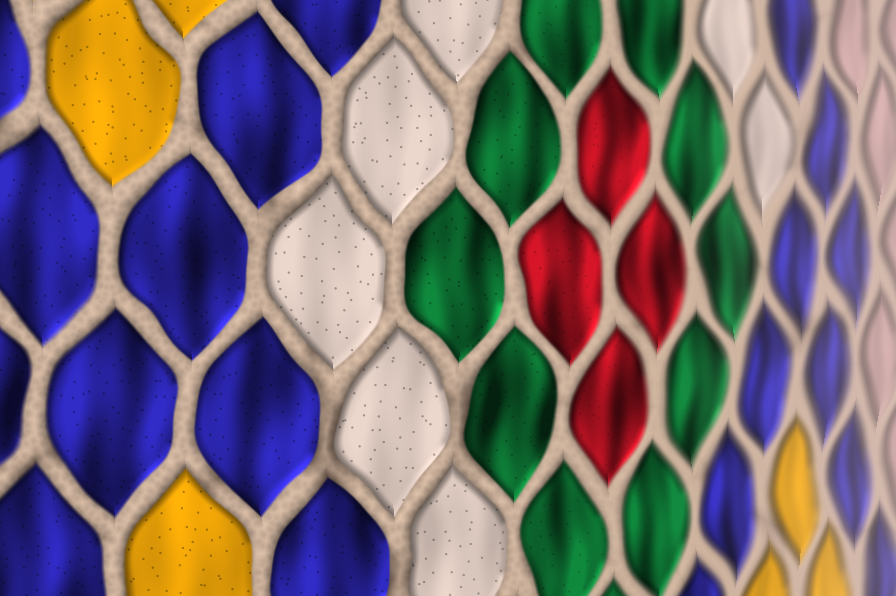
A Shadertoy shader for this pattern:

```glsl
#define LEAD_WIDTH 0.019
#define APEX 0.74
#define SLOPE 0.96
#define WOBBLE 0.0055
#define BLUE vec3(0.16, 0.14, 0.65)
#define GREEN vec3(0.05, 0.45, 0.20)
#define RED vec3(0.70, 0.07, 0.13)
#define YELLOW vec3(0.97, 0.67, 0.03)
#define CREAM vec3(0.89, 0.81, 0.77)
#define LEAD vec3(0.76, 0.66, 0.58)
#define HAZE vec3(0.86, 0.76, 0.77)

vec2 hash2(vec2 p) {
    vec3 q = fract(p.xyx * vec3(0.1031, 0.1030, 0.0973));
    q += dot(q, q.yzx + 33.33);
    return fract((q.xx + q.yz) * q.zy);
}

// Distance to the nearest scattered point
float cellular(vec2 p) {
    vec2 base = floor(p);
    float nearest = 2.0;
    for (int j = -1; j <= 1; j++)
        for (int i = -1; i <= 1; i++) {
            vec2 id = base + vec2(i, j);
            nearest = min(nearest, length(id + hash2(id) - p));
        }
    return nearest;
}

float smoothMin(float a, float b, float k) {
    float h = max(k - abs(a - b), 0.0) / k;
    return min(a, b) - 0.25 * h * h * k;
}

// Ring number of a cell around a four-pane diamond
float diamond(vec2 p) {
    return abs(p.x) + 0.5 * abs(p.y);
}

vec3 paneColour(vec2 cell) {
    float ring = diamond(cell - vec2(4.0, 1.0));
    float corner = diamond(cell - vec2(6.5, 4.0));
    float sun = min(corner, min(diamond(cell - vec2(0.0, -1.0)), diamond(cell - vec2(0.5, 4.0))));
    if (sun < 1.0) return YELLOW;
    if (corner < 2.0) return BLUE;
    if (ring < 1.0) return RED;
    if (ring < 2.0) return GREEN;
    if (ring < 3.0) return CREAM;
    return ring > 4.0 && cell.x > 7.0 ? CREAM * vec3(0.92, 0.80, 0.82) : BLUE;
}

void mainImage(out vec4 fragColor, in vec2 fragCoord) {
    float aspect = iResolution.x / iResolution.y;
    vec2 uv = fragCoord / iResolution.xy;
    vec2 pos = vec2(uv.x * aspect, 1.0 - uv.y);   // y runs downwards

    // Hand-made wobble of the lead
    vec2 bent = pos + WOBBLE * (sin(pos.yx * vec2(17.0, 15.0) + vec2(1.0, 2.5))
                              + 0.6 * sin(pos.yx * 37.0 + pos * 21.0));

    // Receding wall: columns narrow and rows shrink to the right
    float s = bent.x / aspect;
    float rowHeight = 0.289 - 0.107 * s;
    vec2 grid = vec2(-0.75 + 5.95 * s + 3.125 * s * s * s * s,
                     (bent.y - 0.088 - 0.43 * s + 0.293 * s * s) / rowHeight);
    vec2 density = vec2((5.95 + 12.5 * s * s * s) / aspect, 1.0 / rowHeight);
    vec2 slant = vec2(SLOPE, 1.0) * density;

    // Pick the hexagon that contains the point
    float edge = -1.0;
    vec2 cell = vec2(0.0), local = vec2(0.0), outward = vec2(1.0, 0.0);
    for (int k = 0; k < 2; k++) {
        float row = floor(grid.y) + float(k);
        float shift = 0.5 * mod(row, 2.0);
        vec2 id = vec2(floor(grid.x - shift + 0.5) + shift, row);
        vec2 p = grid - id, a = abs(p);
        float side = (0.5 - a.x) / density.x;
        float roof = (APEX - a.y - SLOPE * a.x) / length(slant);
        float d = smoothMin(side, roof, 0.026);
        if (d > edge) {
            edge = d;
            cell = id;
            local = p;
            vec2 roofDir = sign(p) * normalize(slant);
            outward = normalize(mix(vec2(sign(p.x), 0.0), roofDir,
                                    smoothstep(-0.01, 0.01, side - roof)));
        }
    }

    float width = LEAD_WIDTH * mix(1.0, 0.62, s)
                * (1.0 + 0.16 * sin(pos.x * 23.0 + 3.0 * sin(pos.y * 13.0)) + 0.1 * sin(pos.y * 41.0));
    float blur = 0.0025 + 0.011 * smoothstep(0.5, 1.0, s) + 0.003 * smoothstep(0.25, 0.0, s);
    blur = max(blur, 1.0 / iResolution.y);
    float sharp = 1.0 - smoothstep(0.45, 0.85, s);

    // Glass: uneven light, streaks and specks
    vec3 glass = paneColour(cell);
    vec2 seed = hash2(cell + 19.0);
    float depth = 1.0 - 0.8 * smoothstep(0.3, 0.75, dot(glass, vec3(0.3, 0.59, 0.11)));
    float streak = sin(local.x * 10.0 + seed.x * 6.3 + 0.8 * sin(local.y * 5.0))
                 + 0.5 * sin(local.x * 23.0 + seed.y * 6.3)
                 + 0.6 * sin(local.y * 6.0 + seed.y * 9.0);
    float light = 0.78 + 0.24 * streak + 0.25 * (seed.x - 0.5);
    glass *= mix(1.0, clamp(light, 0.28, 1.2), depth);
    float speck = cellular(pos * 38.0);
    glass *= 1.0 - 0.3 * sharp * (1.0 - smoothstep(0.04, 0.11, speck));

    // Shaded rim, with light gathering at the lower right
    float rim = 1.0 - smoothstep(0.0, 0.016, edge - width);
    float gather = smoothstep(0.35, 0.9, dot(outward, normalize(vec2(0.6, 0.8))));
    glass *= 1.0 + rim * mix(-0.42, 0.5 * depth, gather);

    // Lead: rounded ridge, grain and grime
    float across = clamp(edge / width, 0.0, 1.0);
    float lit = dot(-outward, vec2(-0.6, -0.8)) * across;
    float grain = cellular(pos * 70.0) - 0.5;
    float grime = smoothstep(0.6, 1.0, cellular(pos * 9.0 + 4.0));
    vec3 lead = LEAD * (1.06 + 0.2 * lit - 0.32 * across * across + 0.16 * sharp * grain);
    lead = mix(lead, vec3(0.30, 0.24, 0.20), grime * (0.3 + 0.4 * across));

    vec3 colour = mix(lead, glass, smoothstep(-blur, blur, edge - width));
    colour = mix(colour, HAZE, 0.42 * smoothstep(0.72, 1.05, uv.x));
    fragColor = vec4(clamp(colour, 0.0, 1.0), 1.0);
}
```
